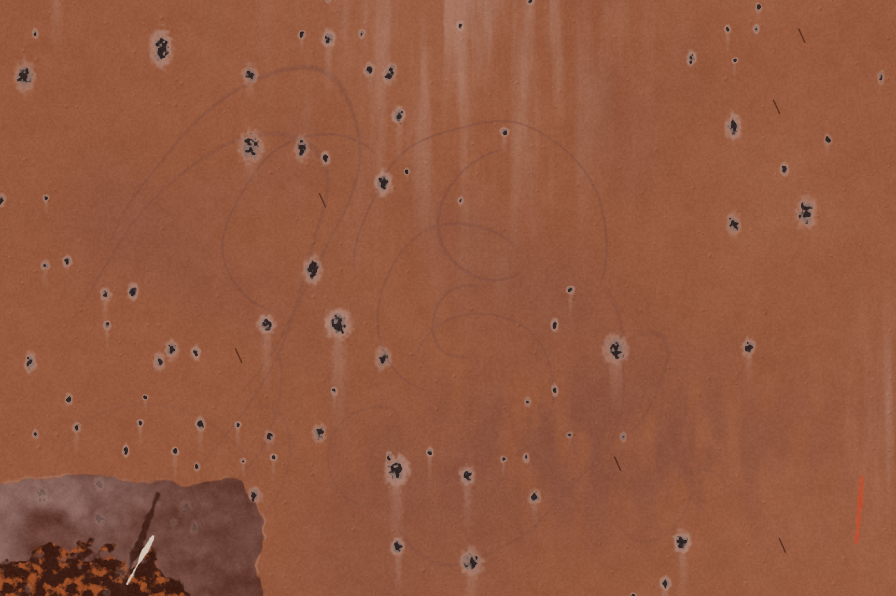
Write a Shadertoy shader that draws this texture.

```glsl
// Weathered red-brown painted metal: blistered spots, faint scribbles and a peeled rusty corner.
#define PAINT vec3(0.590, 0.350, 0.240)
#define PAINT_LIGHT vec3(0.645, 0.415, 0.315)
#define PAINT_DULL vec3(0.535, 0.320, 0.250)
#define CHALK vec3(0.700, 0.550, 0.495)
#define PRIMER vec3(0.460, 0.280, 0.235)
#define RUST_DARK vec3(0.230, 0.105, 0.070)
#define RUST_BRIGHT vec3(0.620, 0.310, 0.150)
#define BIG_SPOTS 0.24
#define SMALL_SPOTS 0.13
#define SCRIBBLES 16
#define GRAIN 0.035

float hash(vec2 p) {
    vec3 q = fract(p.xyx * 0.1031);
    q += dot(q, q.yzx + 33.33);
    return fract((q.x + q.y) * q.z);
}
vec2 hash2(vec2 p) { return vec2(hash(p + 17.3), hash(p + 71.9)); }

float noise(vec2 p) {
    vec2 i = floor(p), f = fract(p);
    f *= f * (3.0 - 2.0 * f);
    return mix(mix(hash(i), hash(i + vec2(1, 0)), f.x),
               mix(hash(i + vec2(0, 1)), hash(i + 1.0), f.x), f.y);
}
float fbm(vec2 p) {
    float sum = 0.0, amp = 0.53;
    for (int i = 0; i < 4; i++) {
        sum += amp * noise(p);
        p = mat2(1.6, 1.2, -1.2, 1.6) * p + 5.7;
        amp *= 0.5;
    }
    return sum;
}
float fall(float a, float b, float x) { return 1.0 - smoothstep(a, b, x); }

float segment(vec2 p, vec2 a, vec2 b) {
    vec2 q = p - a, d = b - a;
    return length(q - d * clamp(dot(q, d) / dot(d, d), 0.0, 1.0));
}

// Blisters as (chalky halo and drip, grey ring, dark pit)
vec3 spots(vec2 p, float cell, float share) {
    vec3 result = vec3(0);
    float fray = noise(p * 170.0) - 0.5, crumb = noise(p * 240.0 + 9.0) - 0.5;
    for (int j = -1; j <= 2; j++)
    for (int i = -1; i <= 1; i++) {
        vec2 id = floor(p / cell) + vec2(i, j);
        vec2 h = hash2(id + cell * 700.0), k = hash2(id + cell * 300.0 + 40.0);
        float cluster = 2.0 * smoothstep(0.25, 0.75, noise(id * cell * 4.0 + 3.0));
        if (k.x > share * cluster) continue;
        float r = cell * mix(0.085, 0.17, k.y * k.y);
        vec2 q = p - (id + 0.2 + 0.6 * h) * cell;
        float d = length(q * vec2(1.0, mix(0.55, 0.95, h.x))) / r + fray * 0.5;
        float halo = fall(0.75, 1.5, d) * mix(0.6, 0.95, h.y);
        float t = -q.y / (r * mix(3.0, 10.0, h.y));
        float drip = fall(0.1, 0.9, abs(q.x) / r + fray * 0.4) * smoothstep(0.0, 0.1, t);
        drip *= 0.5 * (1.0 - clamp(t, 0.0, 1.0)) * step(0.45, h.x);
        result = max(result, vec3(max(halo, drip), fall(0.45, 0.95, d),
                                  fall(0.3, 0.58, d + crumb * 0.7)));
    }
    return result;
}

// Tiny raised bumps, lit from the upper left
float bumps(vec2 p, float cell) {
    vec2 id = floor(p / cell), h = hash2(id);
    vec2 q = p - (id + 0.2 + 0.6 * h) * cell;
    float r = mix(0.0012, 0.0032, h.x * h.y);
    return step(hash(id + 5.5), 0.2) * dot(q / r, vec2(-0.6, 0.8)) * exp(-dot(q, q) / (r * r));
}

// Faint wandering arcs drawn over the paint
float scribbles(vec2 p) {
    float ink = 0.0;
    p += 0.035 * (vec2(noise(p * 7.0), noise(p * 7.0 + 30.0)) - 0.5);
    for (int i = 0; i < SCRIBBLES; i++) {
        vec2 h = hash2(vec2(i, 3)), k = hash2(vec2(i, 8));
        vec2 q = p - vec2(0.25 + h.x, 0.12 + 0.55 * h.y);
        q = mat2(0.85, 0.53, -0.53, 0.85) * q * vec2(1.0, mix(0.4, 1.0, k.y));
        float line = abs(length(q) - mix(0.04, 0.21, k.x));
        float arc = smoothstep(-0.2, 0.3, sin(atan(q.y, q.x) + 6.28 * k.y) + 0.2);
        ink = max(ink, arc * fall(0.0006, 0.0036, line) * mix(0.4, 1.0, h.y));
    }
    return ink;
}

void mainImage(out vec4 fragColor, in vec2 fragCoord) {
    vec2 p = fragCoord / iResolution.y;
    float cloud = fbm(p * 3.0 + 2.0), mottle = fbm(p * 38.0);

    // Paint: clouds, pale washed streaks and a dull smudge
    vec3 col = mix(PAINT, PAINT_DULL, 0.5 * smoothstep(0.5, 0.85, cloud));
    float wash = fbm(p * vec2(45.0, 4.0));
    float top = exp(-pow((p.x - 0.78) / 0.24, 2.0)) * smoothstep(0.35, 1.0, p.y);
    float side = smoothstep(1.38, 1.5, p.x) * exp(-pow((p.y - 0.32) / 0.14, 2.0));
    col = mix(col, PAINT_LIGHT, smoothstep(0.15, 0.9, p.x) * 0.38 * smoothstep(0.6, 0.25, cloud));
    col = mix(col, CHALK, (top * 0.55 + side * 0.6) * smoothstep(0.35, 0.8, wash));
    float smudge = exp(-dot((p - vec2(0.98, 0.25)) * vec2(2.6, 7.0), (p - vec2(0.98, 0.25)) * vec2(2.6, 7.0)));
    col = mix(col, PAINT_DULL * 0.97, smudge * smoothstep(0.25, 0.65, fbm(p * vec2(35.0, 12.0))) * 0.8);
    col = mix(col, vec3(0.45, 0.28, 0.25), 0.36 * scribbles(p));
    col += 0.10 * (bumps(p, 0.035) + bumps(p + 4.0, 0.023));

    // Short dark nicks and one vermilion scrape
    for (int i = 0; i < 9; i++) {
        vec2 a = hash2(vec2(i, 21)) * vec2(1.5, 1.0);
        col = mix(col, RUST_DARK, 0.6 * fall(0.0004, 0.0022, segment(p, a, a + vec2(0.010, -0.022))));
    }
    float scrape = segment(p, vec2(1.437, 0.09), vec2(1.446, 0.2)) + 0.008 * (mottle - 0.5);
    col = mix(col, vec3(0.76, 0.31, 0.19), 0.85 * fall(0.002, 0.006, scrape));

    // Peeled corner with a ragged rim, bare primer and flaking rust
    float edge = max(p.x - 0.44 + 0.35 * max(p.y - 0.1, 0.0), p.y - 0.195) + 0.06 * (fbm(p * 16.0) - 0.5);
    float peeled = fall(-0.002, 0.003, edge);
    vec3 bare = mix(PRIMER * 0.9, vec3(0.52, 0.38, 0.35), smoothstep(0.4, 0.75, fbm(p * 11.0)) * fall(0.1, 0.4, p.x));
    bare += 0.14 * (mottle - 0.5);
    float flake = fbm(p * 24.0 + 6.0) + 0.35 - 5.0 * max(p.y - 0.025, 0.0) - 5.0 * max(p.x - 0.27, 0.0);
    vec3 rust = mix(RUST_DARK, RUST_BRIGHT, smoothstep(0.5, 0.75, fbm(p * 75.0)));
    bare = mix(bare, rust, smoothstep(0.62, 0.7, flake));
    float crack = segment(p, vec2(0.2, 0.0), vec2(0.265, 0.17)) + 0.016 * (mottle - 0.5);
    bare = mix(bare, RUST_DARK, 0.8 * fall(0.003, 0.008, crack));
    float gouge = segment(p, vec2(0.213, 0.02), vec2(0.257, 0.1)) + 0.012 * (mottle - 0.5);
    bare = mix(bare, vec3(0.82, 0.77, 0.72), fall(0.002, 0.005, gouge));
    col = mix(col, bare, peeled);
    col = mix(col, CHALK, 0.35 * fall(0.0, 0.004, abs(edge - 0.003)) * smoothstep(0.45, 0.65, mottle));

    // Blisters
    vec3 spot = max(spots(p, 0.12, BIG_SPOTS), spots(p + 2.0, 0.055, SMALL_SPOTS));
    spot *= 1.0 - 0.75 * peeled;
    col = mix(col, CHALK, spot.x * 0.85);
    col = mix(col, vec3(0.50, 0.42, 0.40), spot.y * 0.75);
    col = mix(col, vec3(0.15, 0.11, 0.11), spot.z * 0.9);

    col += GRAIN * (noise(p * 330.0) - 0.5) + 0.03 * (mottle - 0.5);
    fragColor = vec4(clamp(col, 0.0, 1.0), 1.0);
}
```
